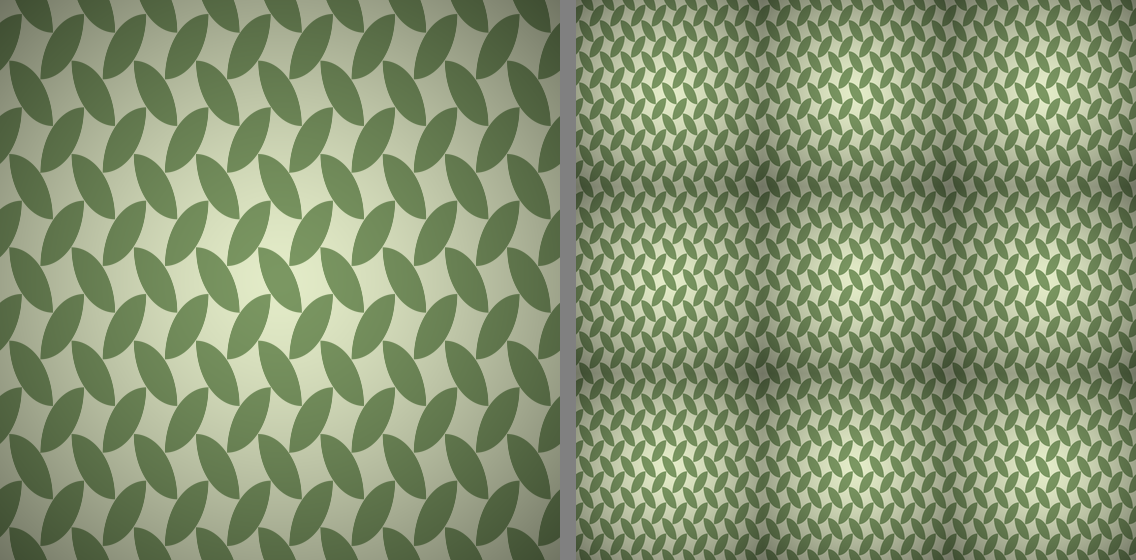
Left, the tile; right, the same tile 3 across and 3 down.
Give the GLSL for this pattern, as a Shadertoy shader.

```glsl
const vec2 REPEATS = vec2(9.0, 6.0);
const float LEAF_HALF = 0.35;   // half of the leaf's bounding square, in cells
const vec3 LEAF_GREEN = vec3(0.482, 0.593, 0.384);
const vec3 PALE_CREAM = vec3(0.890, 0.923, 0.782);

// Offset from the nearest point of the unit lattice
vec2 nearestCell(vec2 p) {
    return p - round(p);
}

// Overlap of two quarter discs; tips at upper left and lower right
float leafDistance(vec2 p, float halfSize) {
    vec2 corner = vec2(halfSize);
    return max(length(p - corner), length(p + corner)) - 2.0 * halfSize;
}

// Two mirrored leaves per cell, half a cell apart
float weaveDistance(vec2 p, float halfSize) {
    vec2 falling = nearestCell(p - vec2(0.5, 0.0));
    vec2 rising = nearestCell(p - vec2(0.0, 0.5));
    rising.x = -rising.x;
    return min(leafDistance(falling, halfSize), leafDistance(rising, halfSize));
}

// Radial darkening around the centre of each tile
float vignette(vec2 uv, float strength, float falloff) {
    return 1.0 - strength * pow(length(fract(uv) - 0.5), falloff);
}

void mainImage(out vec4 fragColor, in vec2 fragCoord) {
    vec2 uv = fragCoord / iResolution.xy;
    float d = weaveDistance(uv * REPEATS, LEAF_HALF);

    // Edge softness of about one pixel, in cells
    float soft = 0.5 * (REPEATS.x + REPEATS.y) / iResolution.y;
    float leaf = 1.0 - smoothstep(-0.6 * soft, 0.6 * soft, d);

    vec3 colour = mix(PALE_CREAM, LEAF_GREEN, leaf);
    fragColor = vec4(colour * vignette(uv, 0.83, 1.45), 1.0);
}
```
